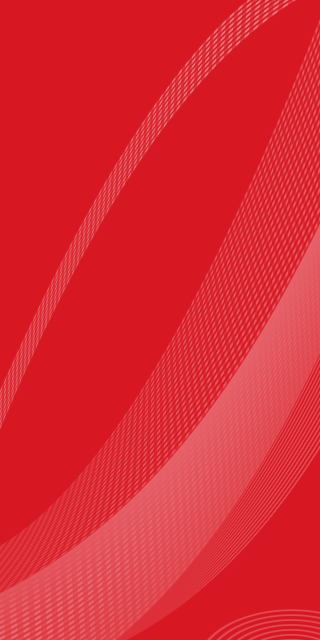
Give the GLSL for this background, as a Shadertoy shader.

```glsl
// Flowing ribbons of fine pale lines sweeping up across a flat red ground.
// Each ribbon lies between two cubic edge curves; its lines are stripes of the
// relative depth between them, broken into dashes by a second stripe family.

const vec3 RED  = vec3(0.843, 0.090, 0.130);
const vec3 PINK = vec3(0.950, 0.620, 0.640);

// Edge heights at x = 0, 1/3, 2/3 and 1
const vec4 SLIM_TOP    = vec4(0.391, 0.720, 0.951, 1.065);
const vec4 SLIM_BOTTOM = vec4(0.328, 0.665, 0.891, 1.020);
const vec4 VEIL_TOP    = vec4(0.147, 0.312, 0.594, 0.974);
const vec4 BAND_TOP    = vec4(0.073, 0.185, 0.368, 0.651);
const vec4 BAND_BOTTOM = vec4(-0.120, -0.013, 0.163, 0.447);
const vec4 HEM_BOTTOM  = vec4(-0.081, -0.016, 0.095, 0.297);

const float SLIM_LINES = 8.0;
const float VEIL_LINES = 21.0;
const float BAND_LINES = 23.0;
const float HEM_LINES  = 14.0;
const float SLIM_ALPHA = 0.78;
const float VEIL_ALPHA = 0.50;
const float HEM_ALPHA  = 0.50;
const float DASHES     = 62.0;   // dashes over the canvas height
const float DASH_TILT  = 0.15;

const vec2  ARC_CENTRE = vec2(0.911, -0.042);
const vec2  ARC_RADII  = vec2(0.307, 0.0924);
const float ARC_LINES  = 12.0;
const float ARC_ALPHA  = 0.38;

// Cubic through four evenly spaced heights (Newton form)
float edgeCurve(vec4 h, float x) {
    float t = 3.0 * x;
    float d1 = h.y - h.x;
    float d2 = h.z - 2.0 * h.y + h.x;
    float d3 = h.w - 3.0 * h.z + 3.0 * h.y - h.x;
    return h.x + t * (d1 + (t - 1.0) * 0.5 * (d2 + (t - 2.0) / 3.0 * d3));
}

// Smooth stripes that settle to their mean when too fine to resolve
float stripes(float phase, float duty) {
    float w = max(fwidth(phase), 1e-4);
    float line = clamp((0.5 * duty - abs(fract(phase) - 0.5)) / w + 0.5, 0.0, 1.0);
    return mix(line, duty, smoothstep(0.45, 1.0, w));
}

// Depth across a ribbon: 0 on its top edge, 1 on its bottom edge
float ribbonDepth(vec2 p, vec4 top, vec4 bottom) {
    float upper = edgeCurve(top, p.x);
    float gap = max(upper - edgeCurve(bottom, p.x), 0.004);
    return (upper - p.y) / gap;
}

float ribbonMask(float depth) {
    float w = max(fwidth(depth), 1e-4);
    return clamp(depth / w + 0.5, 0.0, 1.0) * clamp((1.0 - depth) / w + 0.5, 0.0, 1.0);
}

// Lines along the ribbon, dimmed at regular intervals; mean is about 0.35
float weave(vec2 p, float depth, float count) {
    float along = stripes(depth * count, 0.5);
    float dash = stripes(DASHES * (p.y + DASH_TILT * p.x) + 0.5 * depth * count, 0.5);
    return along * (0.4 + 0.6 * dash);
}

void mainImage(out vec4 fragColor, in vec2 fragCoord) {
    vec2 p = fragCoord / iResolution.xy;
    vec3 color = RED;

    // Slim ribbon at the upper left
    float slim = ribbonDepth(p, SLIM_TOP, SLIM_BOTTOM);
    color = mix(color, PINK, SLIM_ALPHA * weave(p, slim, SLIM_LINES) * ribbonMask(slim));

    // Wide translucent veil
    float veil = ribbonDepth(p, VEIL_TOP, BAND_TOP);
    color = mix(color, PINK, VEIL_ALPHA * weave(p, veil, VEIL_LINES) * ribbonMask(veil));

    // Dense band: smooth near its top right, streaked towards the lower left
    float band = ribbonDepth(p, BAND_TOP, BAND_BOTTOM);
    float spread = smoothstep(0.0, 0.6, p.x);
    float density = mix(0.55, 0.36, clamp(band, 0.0, 1.0)) * mix(0.80, 1.0, spread);
    float streak = mix(1.1, 0.35, spread) * smoothstep(-0.1, 0.5, band);
    float bandAlpha = density * (1.0 + streak * (weave(p, band, BAND_LINES) - 0.35));
    color = mix(color, PINK, bandAlpha * ribbonMask(band));

    // Open lines along the lower hem
    float hem = ribbonDepth(p, BAND_BOTTOM, HEM_BOTTOM);
    color = mix(color, PINK, HEM_ALPHA * stripes(hem * HEM_LINES, 0.36) * ribbonMask(hem));

    // Nested arcs in the lower right corner
    float arc = length((p - ARC_CENTRE) / ARC_RADII);
    float arcMask = clamp((1.0 - arc) / fwidth(arc) + 0.5, 0.0, 1.0);
    color = mix(color, PINK, ARC_ALPHA * stripes(arc * ARC_LINES, 0.35) * arcMask);

    fragColor = vec4(color, 1.0);
}
```
